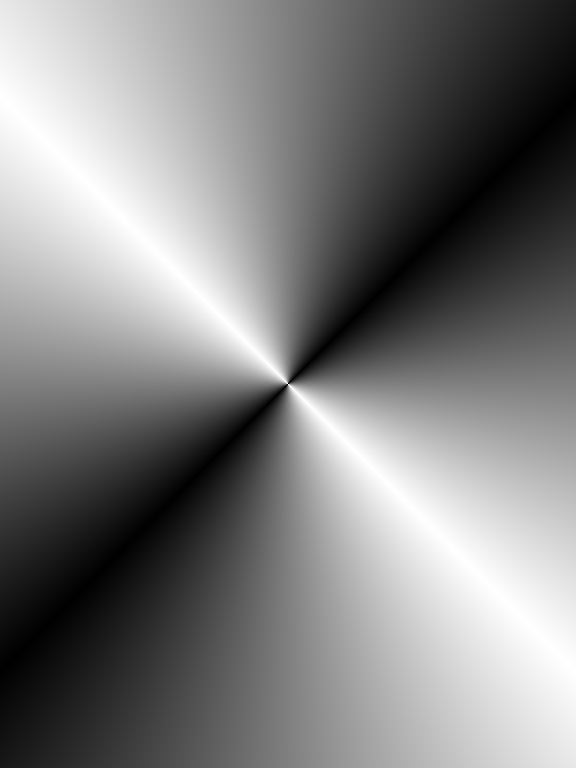
Reproduce this background procedurally as a Shadertoy shader.

```glsl
// Draws a conic gradient with two white and two black rays crossing at the centre.
const float TAU = 6.2831853;
const vec3 DARK = vec3(0.0);
const vec3 LIGHT = vec3(1.0);

// Angle around the origin, in turns
float turnsAround(vec2 p) {
    return atan(p.y, p.x) / TAU;
}

// Triangle wave: 0 at whole phases, 1 halfway between
float triangleWave(float phase) {
    return 1.0 - abs(2.0 * fract(phase) - 1.0);
}

// Conic sweep that is darkest along startTurn and repeats evenly
float conicTone(vec2 p, float startTurn, float repeats) {
    return triangleWave((turnsAround(p) - startTurn) * repeats);
}

void mainImage(out vec4 fragColor, in vec2 fragCoord) {
    // Centred coordinates, in canvas widths
    vec2 p = (fragCoord - 0.5 * iResolution.xy) / iResolution.x;
    float pixel = 1.0 / iResolution.x;

    // Dark rays on the rising diagonal, light rays on the falling one
    float tone = conicTone(p, 0.125, 2.0);

    // Soften the singular point where the rays meet
    tone = mix(0.5, tone, smoothstep(0.0, 0.7 * pixel, length(p)));

    fragColor = vec4(mix(DARK, LIGHT, tone), 1.0);
}
```
